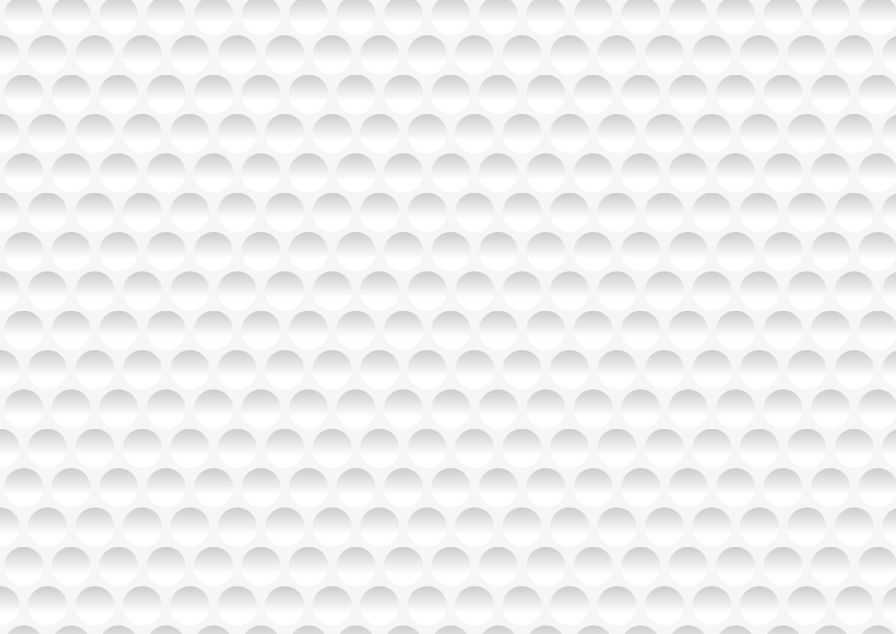
Write a Shadertoy shader that draws this pattern.

```glsl
#define COLUMNS 18.88
#define ROW_PITCH 0.04392
#define FIRST_ROW 0.0173
#define RADIUS 0.0219
#define EDGE_SOFTNESS 0.0006
#define SHEET_TONE 0.966
#define SHADOW_TONE 0.80
#define LIGHT_TONE 1.0
#define SHADOW_DEPTH 0.68

// Offset from the nearest dimple centre; odd rows shift by half a column.
vec2 dimpleOffset(vec2 p) {
    float rowCoord = (p.y - FIRST_ROW) / ROW_PITCH;
    float row = floor(rowCoord + 0.5);
    float columnCoord = p.x * COLUMNS - 0.5 * mod(row, 2.0);
    return vec2((fract(columnCoord) - 0.5) / COLUMNS,
                (rowCoord - row) * ROW_PITCH);
}

// Shadow under the upper rim, fading to light in the lower half.
float dimpleTone(vec2 offset) {
    float depth = 0.5 + 0.5 * offset.y / RADIUS;
    return mix(SHADOW_TONE, LIGHT_TONE, clamp(depth / SHADOW_DEPTH, 0.0, 1.0));
}

void mainImage(out vec4 fragColor, in vec2 fragCoord) {
    // Canvas width is one unit; y runs down from the top edge.
    vec2 p = vec2(fragCoord.x, iResolution.y - fragCoord.y) / iResolution.x;
    vec2 offset = dimpleOffset(p);

    // Blend the dimple into the flat sheet across a smooth rim.
    float edge = max(EDGE_SOFTNESS, 0.75 / iResolution.x);
    float inside = 1.0 - smoothstep(-edge, edge, length(offset) - RADIUS);
    float tone = mix(SHEET_TONE, dimpleTone(offset), inside);
    fragColor = vec4(vec3(tone), 1.0);
}
```
